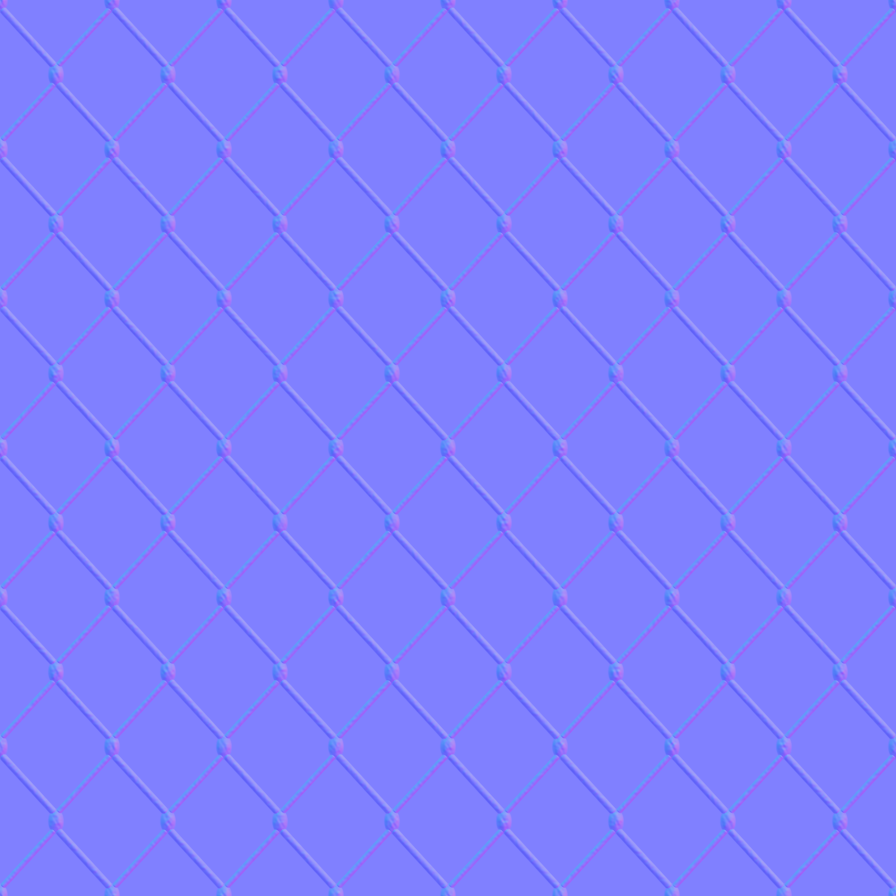
Write a Shadertoy shader that draws this texture map.

```glsl
const vec2  CELLS = vec2(8.0, 6.0);             // diamonds across and down
const vec2  WIRE_START = vec2(0.0036, 0.0115);  // measured from the knot centre
const vec2  WIRE_END = vec2(0.0589, 0.0718);
const float FALLING_RADIUS = 0.0043;            // wires running down to the right
const float RISING_RADIUS = 0.0036;             // wires running up to the right
const float WIRE_RELIEF = 0.24;                 // height relative to radius
const vec2  KNOT_RADIUS = vec2(0.0088, 0.0142);
const float KNOT_RELIEF = 0.26;
const vec2  CREASE_NORMAL = vec2(0.86, 0.51);
const float CREASE_WIDTH = 0.0020;
const float CREASE_DEPTH = 0.16;
const float GRAIN_CELLS = 320.0;                // whole number, so the grain wraps
const float GRAIN_AMOUNT = 0.30;
const float SAMPLE_STEP = 0.0009;

float hash(ivec2 cell) {
    uvec2 v = uvec2(cell) * uvec2(1597u, 7919u);
    uint n = (v.x ^ v.y) * 1597u + v.x;
    n = (n ^ (n >> 15u)) * 48271u;
    n = (n ^ (n >> 13u)) * 69621u;
    n ^= n >> 16u;
    return float(n & 65535u) / 65535.0;
}

float wrappedNoise(vec2 uv) {
    vec2 p = fract(uv) * GRAIN_CELLS;
    int period = int(GRAIN_CELLS);
    ivec2 a = ivec2(floor(p)) % period;
    ivec2 b = (a + 1) % period;
    vec2 f = fract(p);
    f = f * f * (3.0 - 2.0 * f);
    return mix(mix(hash(a), hash(ivec2(b.x, a.y)), f.x),
               mix(hash(ivec2(a.x, b.y)), hash(b), f.x), f.y);
}

float segmentDistance(vec2 p, vec2 a, vec2 b) {
    vec2 along = b - a;
    float t = clamp(dot(p - a, along) / dot(along, along), 0.0, 1.0);
    return length(p - a - along * t);
}

// Rounded cross-section that meets the ground smoothly
float roundProfile(float t) {
    return pow(max(1.0 - t * t, 0.0), 1.5);
}

// Offset to the nearest point of a lattice shifted by a share of the cell
vec2 latticeOffset(vec2 uv, float shift) {
    return (fract(uv * CELLS - shift + 0.5) - 0.5) / CELLS;
}

float wireHeight(vec2 uv) {
    vec2 q = latticeOffset(uv, 0.0);
    float radius = q.x * q.y < 0.0 ? FALLING_RADIUS : RISING_RADIUS;
    float d = segmentDistance(abs(q), WIRE_START, WIRE_END);
    return WIRE_RELIEF * radius * roundProfile(d / radius);
}

// Bulge with a slanted crease where two bent wires hook together
float knotHeight(vec2 q) {
    float bulge = roundProfile(length(q / KNOT_RADIUS));
    float across = dot(q, CREASE_NORMAL) / CREASE_WIDTH;
    float crease = 1.0 - CREASE_DEPTH * exp(-across * across);
    return KNOT_RELIEF * KNOT_RADIUS.x * bulge * crease;
}

float fenceHeight(vec2 uv) {
    float height = wireHeight(uv);
    for (int i = 0; i < 2; i++) {
        height = max(height, knotHeight(latticeOffset(uv, 0.5 * float(i))));
    }
    return height * (1.0 + GRAIN_AMOUNT * (wrappedNoise(uv) - 0.5));
}

void mainImage(out vec4 fragColor, in vec2 fragCoord) {
    vec2 uv = fragCoord / iResolution.xy;

    // Slope by central differences
    vec2 e = vec2(SAMPLE_STEP, 0.0);
    vec2 slope = vec2(fenceHeight(uv + e.xy) - fenceHeight(uv - e.xy),
                      fenceHeight(uv + e.yx) - fenceHeight(uv - e.yx))
               / (2.0 * SAMPLE_STEP);

    // Pack the surface normal into colour
    vec3 normal = normalize(vec3(-slope, 1.0));
    fragColor = vec4(0.5 + 0.5 * normal, 1.0);
}
```
